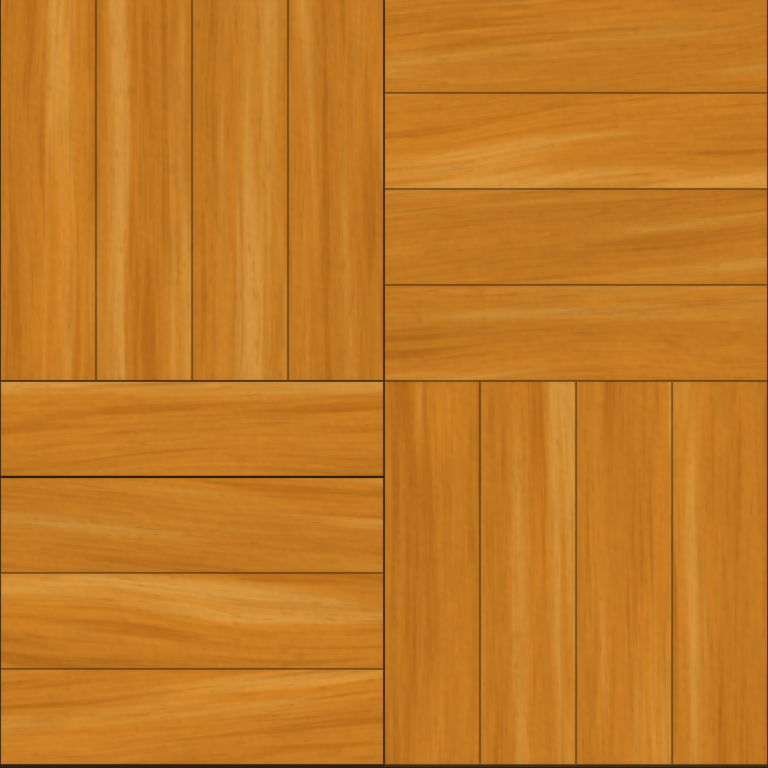
Reproduce this texture procedurally as a Shadertoy shader.

```glsl
// Basket-weave parquet: 2 x 2 blocks of four oiled wood planks, turned alternately.

const float BLOCKS = 2.0;            // blocks across and down
const float PLANKS = 4.0;            // planks in each block
const float LIFT = 0.004;            // height of the floor above the lower border
const float SEAM = 0.0007;           // half widths, in canvas units
const float BLOCK_SEAM = 0.0011;
const float WIDE_SEAM = 0.0015;
const vec3 WIDE_SEAM_AT = vec3(0.0, 0.0, 3.0);   // block x, block y, seam number
const float SHADE_WIDTH = 0.004;     // soft darkening beside the seams
const float MAX_TILT = 0.75;         // slant of the grain along a plank

const vec3 WOOD = vec3(0.770, 0.478, 0.138);
const vec3 PALE = vec3(0.805, 0.580, 0.260);
const vec3 DEEP = vec3(0.660, 0.365, 0.070);
const vec3 GAP = vec3(0.190, 0.125, 0.055);

float hash(vec2 p) {
    vec3 q = fract(vec3(p.xyx) * 0.1031);
    q += dot(q, q.yzx + 33.33);
    return fract((q.x + q.y) * q.z);
}

float noise(vec2 p) {
    vec2 i = floor(p), f = fract(p);
    f = f * f * (3.0 - 2.0 * f);
    return mix(mix(hash(i), hash(i + vec2(1, 0)), f.x),
               mix(hash(i + vec2(0, 1)), hash(i + vec2(1, 1)), f.x), f.y);
}

float fbm(vec2 p) {
    float sum = 0.0, amp = 0.5;
    for (int i = 0; i < 3; i++) {
        sum += amp * noise(p);
        p = p * 2.03 + 17.7;
        amp *= 0.5;
    }
    return sum / 0.875;
}

// Wood colour; p.x runs along the plank and p.y across it, both 0 to 1.
vec3 wood(vec2 p, vec2 id, bool upright) {
    vec2 seed = vec2(hash(id), hash(id + 41.3)) * 200.0;
    float tilt = (hash(id + 7.9) - 0.5) * MAX_TILT * (upright ? 0.15 : 1.0);
    float bend = noise(p * vec2(2.0, 1.2) + seed) - 0.5;
    float across = p.y + tilt * p.x + (upright ? 0.08 : 0.20) * bend;

    float broad = noise(vec2(p.x * 1.6, across * 2.2) + seed.yx) - 0.5;
    float bands = fbm(vec2(p.x * 0.9, across * 5.0) + seed) - 0.5;
    float streaks = fbm(vec2(p.x * 2.5, across * 15.0) + seed.yx) - 0.5;
    float fibres = noise(vec2(p.x * 11.0, across * 34.0) + seed) - 0.5;
    float ripple = noise(vec2(p.x * 80.0 + across * 7.0, across * 20.0) + seed) - 0.5;
    float pores = smoothstep(0.76, 0.97, noise(vec2(p.x * 24.0, across * 36.0) + seed.yx));

    float light = bands + 0.35 * broad + 0.25 * streaks;
    vec3 colour = mix(WOOD, PALE, smoothstep(-0.02, 0.36, light) * 0.75);
    colour = mix(colour, DEEP, smoothstep(0.02, 0.42, streaks - 0.5 * bands) * 0.45);
    colour = mix(colour, DEEP, pores * 0.20);
    float tone = 0.985 + 0.05 * hash(id + 3.1) + 0.07 * broad + 0.06 * bands;
    return colour * (tone + 0.055 * fibres + 0.035 * ripple);
}

// Coverage of a line, smoothed over one pixel.
float line(float dist, float halfWidth, float pixel) {
    return 1.0 - smoothstep(halfWidth - 0.7 * pixel, halfWidth + 0.7 * pixel, dist);
}

void mainImage(out vec4 fragColor, in vec2 fragCoord) {
    vec2 uv = fragCoord / iResolution.xy;
    float pixel = 1.0 / min(iResolution.x, iResolution.y);

    // Block and plank under this point
    vec2 ground = vec2(uv.x, max(uv.y - LIFT, 0.0));
    vec2 block = floor(ground * BLOCKS);
    vec2 local = fract(ground * BLOCKS);
    bool upright = mod(block.x + block.y, 2.0) > 0.5;
    vec2 p = upright ? local.yx : local;
    float row = p.y * PLANKS;
    vec2 id = vec2(floor(row) + PLANKS * block.x, block.y + 5.0);
    vec3 colour = wood(vec2(p.x, fract(row)), id, upright);

    // Seams between planks, one of them opened wider
    float seam = floor(row + 0.5);
    float seamDist = abs(row - seam) / (BLOCKS * PLANKS);
    bool wide = distance(vec3(block, seam), WIDE_SEAM_AT) < 0.5;
    float gap = line(seamDist, wide ? WIDE_SEAM : SEAM, pixel) * (wide ? 1.0 : 0.75);

    // Block outlines; the level joint is finer on the right
    vec2 sides = min(local, 1.0 - local) / BLOCKS;
    float level = line(sides.y, mix(BLOCK_SEAM, SEAM, block.x), pixel);
    gap = max(gap, max(level * 0.85, line(sides.x, BLOCK_SEAM, pixel) * 0.95));

    // Lower border
    gap = max(gap, line(uv.y, LIFT * (1.0 - 0.4 * block.x), pixel));

    float edge = min(seamDist, min(sides.x, sides.y));
    colour *= 1.0 - 0.10 * exp(-2.0 * edge / SHADE_WIDTH);
    fragColor = vec4(mix(colour, GAP, gap), 1.0);
}
```
